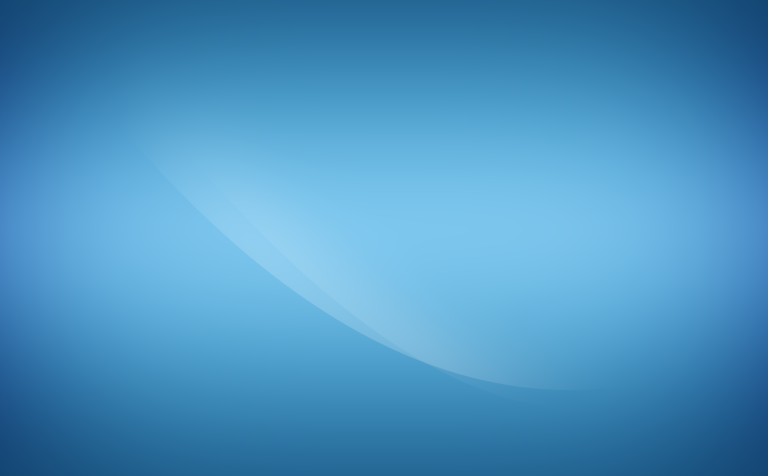
Reproduce this background procedurally as a Shadertoy shader.

```glsl
// A soft blue backdrop, bright along a middle band and dark in the corners,
// crossed by two translucent curved sheets with a crisp lower edge.
// The light is an exponential falloff; each sheet is a bent parabola.

#define BAND_HEIGHT 0.517
#define VERTICAL_FALLOFF 1.35
#define SIDE_FALLOFF 0.50
#define CORNER_FALLOFF 1.00
#define PAGE_RATIO 0.62
#define SHEET_DEPTH 0.070
#define WIDE_SHEET_ALPHA 0.20
#define INNER_SHEET_ALPHA 0.09

const vec3 DEEP_BLUE = vec3(0.060, 0.235, 0.410);
const vec3 MID_BLUE  = vec3(0.198, 0.575, 0.770);
const vec3 SKY_BLUE  = vec3(0.485, 0.775, 0.930);
const vec3 SHEET_TINT = vec3(0.94, 0.98, 1.0);

// Quadratic blend through the three blues
vec3 blueRamp(float t) {
    return mix(mix(DEEP_BLUE, MID_BLUE, t), mix(MID_BLUE, SKY_BLUE, t), t);
}

// Signed distance above a parabola with its lowest point at vertex
float curveDistance(vec2 p, vec2 vertex, float bend, float relax) {
    float dx = vertex.x - p.x;
    float height = vertex.y + bend * dx * dx * (1.0 - relax * dx);
    float slope = bend * dx * (2.0 - 3.0 * relax * dx);
    return (p.y - height) / sqrt(1.0 + slope * slope);
}

// Sharp on the lower edge, fading upward and towards both ends
float sheet(float dist, float x, vec2 fadeIn, vec2 fadeOut, float pixel) {
    float edge = smoothstep(-pixel, pixel, dist);
    float depth = max(dist, 0.0) / SHEET_DEPTH;
    float ends = smoothstep(fadeIn.x, fadeIn.y, x)
               * (1.0 - smoothstep(fadeOut.x, fadeOut.y, x));
    return edge * exp(-depth * depth) * ends;
}

void mainImage(out vec4 fragColor, in vec2 fragCoord) {
    vec2 uv = fragCoord / iResolution.xy;
    vec2 p = uv * vec2(1.0, PAGE_RATIO);
    float pixel = 0.8 / iResolution.x;

    // Background light: horizontal band, dim sides, dark corners
    float rise = abs(uv.y - BAND_HEIGHT)
               / (uv.y > BAND_HEIGHT ? 1.0 - BAND_HEIGHT : BAND_HEIGHT);
    float vertical = pow(rise, 1.9);
    float side = pow(abs(uv.x - 0.5) * 2.0, 4.0);
    float light = exp(-VERTICAL_FALLOFF * vertical - SIDE_FALLOFF * side
                      - CORNER_FALLOFF * vertical * side);
    vec3 color = blueRamp(light);

    // Cooler, less green light near the sides of the band
    color.g -= 0.06 * side * (1.0 - vertical);

    // Translucent sheets
    float wide = curveDistance(p, vec2(0.742, 0.112), 1.0, 0.0);
    float inner = curveDistance(p, vec2(0.766, 0.086), 1.46, 0.307);
    float wideAlpha = WIDE_SHEET_ALPHA
        * sheet(wide, p.x, vec2(0.14, 0.36), vec2(0.52, 0.83), pixel);
    float innerAlpha = INNER_SHEET_ALPHA
        * sheet(inner, p.x, vec2(0.22, 0.40), vec2(0.48, 0.75), pixel);
    color = mix(color, SHEET_TINT, wideAlpha);
    color = mix(color, SHEET_TINT, innerAlpha);

    fragColor = vec4(color, 1.0);
}
```
